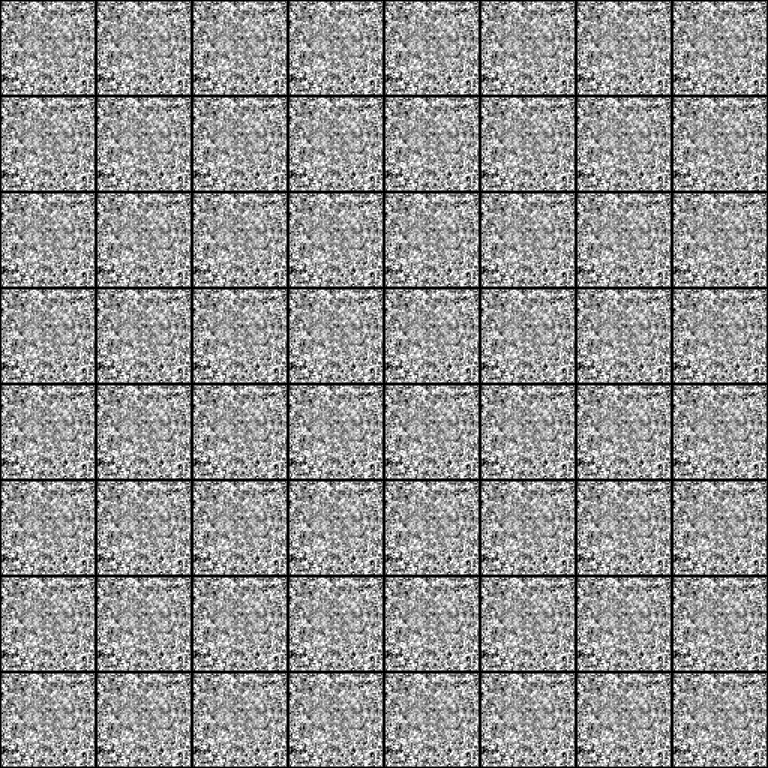
Write a WebGL 1 fragment shader that draws this pattern.

```glsl
precision highp float;

uniform vec2 u_resolution;

#define TILES 8.0
#define GRAINS 64.0
#define LINE_HALF_WIDTH (1.0 / 64.0)
#define LINE_COLOR vec3(0.0)
#define MEAN_GRAY 0.62
#define CALM_SPREAD 0.18
#define ROUGH_SPREAD 0.32
#define CALM_CENTER vec2(0.5, 0.57)
#define CLUMP_SCALE 0.4
#define CLUMP_AMOUNT 0.6

float hash(vec2 p) {
    vec3 q = fract(p.xyx * vec3(0.1031, 0.1030, 0.0973));
    q += dot(q, q.yzx + 33.33);
    return fract((q.x + q.y) * q.z);
}

// Sum of uniforms: roughly normal, zero mean, unit deviation
float bell(vec2 cell) {
    float sum = hash(cell + 11.0) + hash(cell + 137.0) + hash(cell + 291.0);
    return 2.0 * sum - 3.0;
}

// Smooth noise with its lattice on the cell centres
float grain(vec2 p) {
    p -= 0.5;
    vec2 cell = floor(p);
    vec2 f = fract(p);
    f = f * f * (3.0 - 2.0 * f);
    float low = mix(bell(cell), bell(cell + vec2(1.0, 0.0)), f.x);
    float high = mix(bell(cell + vec2(0.0, 1.0)), bell(cell + 1.0), f.x);
    return mix(low, high, f.y);
}

// Speckle is calmer in the middle and harsher towards the rim
float speckle(vec2 tile) {
    vec2 p = tile * GRAINS;
    float noise = 0.9 * grain(p) + CLUMP_AMOUNT * grain(p * CLUMP_SCALE + 53.0);
    float rim = smoothstep(0.12, 0.62, length(tile - CALM_CENTER));
    return clamp(MEAN_GRAY + noise * mix(CALM_SPREAD, ROUGH_SPREAD, rim), 0.0, 1.0);
}

// Coverage of the lines along the tile borders
float gridLines(vec2 tile, vec2 pixel) {
    vec2 border = min(tile, 1.0 - tile);
    vec2 cover = clamp((LINE_HALF_WIDTH - border) / pixel + 0.5, 0.0, 1.0);
    return max(cover.x, cover.y);
}

void main() {
    vec2 uv = gl_FragCoord.xy / u_resolution;
    vec2 tile = fract(uv * TILES);
    vec2 pixel = TILES / u_resolution;

    vec3 color = vec3(speckle(tile));
    color = mix(color, LINE_COLOR, gridLines(tile, pixel));
    gl_FragColor = vec4(color, 1.0);
}
```
